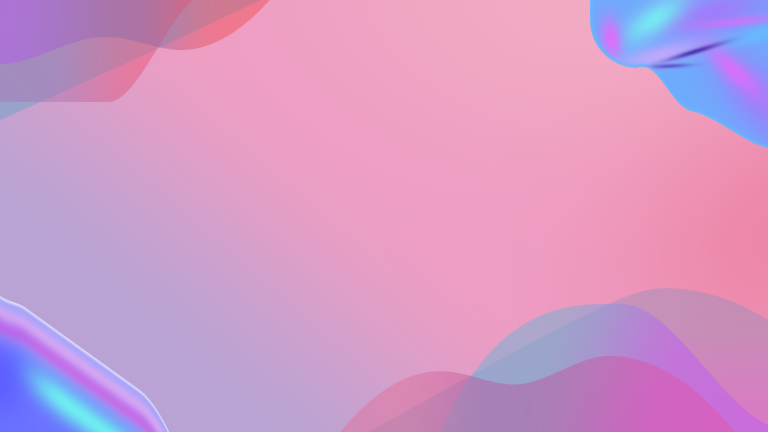
Give the GLSL for this background, as a Shadertoy shader.

```glsl
// Antialiased mask, positive inside
float cover(float f) {
    return clamp(0.5 + f / max(fwidth(f), 1e-5), 0.0, 1.0);
}

// Soft elliptical spot with its long axis at the given angle
float spot(vec2 p, vec2 centre, vec2 size, float angle) {
    float c = cos(angle), s = sin(angle);
    vec2 q = mat2(c, -s, s, c) * (p - centre) / size;
    return exp(-dot(q, q));
}

float band(float x, float centre, float width) {
    float q = (x - centre) / width;
    return exp(-q * q);
}

float sq(float x) { return x * x; }

vec3 backdrop(vec2 p) {
    float diagonal = dot(p, vec2(0.656, 0.755));
    vec3 col = mix(vec3(0.72, 0.64, 0.83), vec3(0.93, 0.615, 0.765), smoothstep(0.35, 1.0, diagonal));
    col = mix(col, vec3(0.955, 0.68, 0.765), 0.8 * spot(p, vec2(1.35, 0.98), vec2(0.6, 0.35), -0.2));
    return mix(col, vec3(0.93, 0.51, 0.64), 0.85 * spot(p, vec2(1.83, 0.46), vec2(0.4, 0.32), 0.5));
}

// Translucent sheets hanging from the upper left corner
vec3 upperWaves(vec3 col, vec2 p) {
    float x = p.x, depth = 1.0 - p.y;
    float slope = 0.278 - 0.443 * x - 0.03 * x * x;
    float shelf = 0.236 - 0.25 * smoothstep(0.25, 0.48, x);
    float swell = 0.148 - 0.062 * smoothstep(0.0, 0.24, x) + 0.03 * smoothstep(0.25, 0.42, x)
                - 2.7 * sq(max(x - 0.417, 0.0));
    vec3 shelfCol = mix(vec3(0.66, 0.46, 0.70), vec3(0.90, 0.34, 0.48), smoothstep(0.1, 0.33, x));
    vec3 swellCol = mix(vec3(0.70, 0.36, 0.92), vec3(0.56, 0.42, 0.66), smoothstep(0.0, 0.3, x));
    swellCol = mix(swellCol, vec3(0.94, 0.32, 0.36), smoothstep(0.3, 0.52, x));
    col = mix(col, vec3(0.38, 0.64, 0.78), 0.45 * cover(slope - depth));
    col = mix(col, shelfCol, 0.5 * cover(shelf - depth));
    return mix(col, swellCol, 0.5 * cover(swell - depth));
}

// Translucent hills rising from the lower right corner
vec3 lowerWaves(vec3 col, vec2 p) {
    float x = p.x, y = p.y;
    float d = x - 1.54;
    float back = 0.333 - (d < 0.0 ? 0.56 * (sqrt(d * d + 0.01) - 0.1) : 1.3 * d * d);
    float rise = sq(max(1.389 - x, 0.0));
    float middle = 0.296 - 1.3 * rise - 6.5 * rise * rise - 0.29 * smoothstep(1.44, 1.82, x);
    float front = 0.141 - 2.6 * sq(max(1.02 - x, 0.0)) - 0.031 * smoothstep(1.02, 1.19, x)
                + 0.066 * smoothstep(1.19, 1.41, x) - 2.1 * sq(max(x - 1.412, 0.0));
    vec3 backCol = mix(vec3(0.50, 0.56, 0.74), vec3(0.70, 0.28, 0.80), smoothstep(0.3, 0.0, y) * smoothstep(1.2, 1.7, x));
    vec3 middleCol = mix(vec3(0.47, 0.69, 0.83), vec3(0.74, 0.38, 0.94), smoothstep(1.25, 1.6, x - 0.3 * (y - 0.2)));
    vec3 frontCol = mix(vec3(0.89, 0.42, 0.58), vec3(0.73, 0.32, 0.60), smoothstep(0.9, 1.15, x));
    frontCol = mix(frontCol, vec3(0.88, 0.33, 0.63), smoothstep(1.2, 1.6, x));
    col = mix(col, backCol, 0.36 * cover(back - y));
    col = mix(col, middleCol, 0.55 * cover(middle - y));
    return mix(col, frontCol, 0.45 * cover(front - y));
}

// Iridescent drop in the lower left corner
vec3 cornerDrop(vec3 col, vec2 p) {
    float x = p.x;
    float top = 0.33 - 0.72 * x - 0.015 * (1.0 - smoothstep(0.0, 0.06, x)) - 9.5 * sq(max(x - 0.32, 0.0));
    float inner = 0.81 * (top - p.y);
    vec3 foil = mix(vec3(0.64, 0.64, 0.98), vec3(0.42, 0.45, 1.0), smoothstep(0.04, 0.12, inner));
    foil = mix(foil, vec3(0.88, 0.67, 0.95), 0.8 * band(inner, 0.032, 0.016));
    foil = mix(foil, vec3(0.79, 0.40, 0.90), 0.9 * band(inner, 0.057, 0.017));
    foil = mix(foil, vec3(0.43, 0.92, 0.94), band(inner, 0.125, 0.034) * smoothstep(0.0, 0.15, x));
    foil = mix(foil, vec3(0.36, 0.36, 1.0), 0.85 * spot(p, vec2(0.0, 0.12), vec2(0.055, 0.085), 0.0));
    foil = mix(foil, vec3(0.93, 0.91, 1.0), 0.85 * (1.0 - smoothstep(0.0, 0.009, inner)));
    return mix(col, foil, cover(top - p.y));
}

// Folded iridescent sheet in the upper right corner
vec3 foldedFoil(vec3 col, vec2 p) {
    float x = p.x, depth = 1.0 - p.y;
    vec2 q = vec2(1.476 - x, depth - 0.047);
    float box = 0.11 - length(max(q, 0.0));
    float lobe = 0.155 + 0.1 * smoothstep(1.49, 1.6, x) + 0.09 * smoothstep(1.58, 1.8, x) - depth;
    float inside = min(box + step(1.476, x), x > 1.476 ? lobe : box);

    vec3 violet = vec3(0.62, 0.49, 0.98), magenta = vec3(0.87, 0.43, 0.98);
    vec3 foil = vec3(0.43, 0.67, 0.99);
    foil = mix(foil, violet, spot(p, vec2(1.64, 0.97), vec2(0.15, 0.05), 0.2));
    foil = mix(foil, vec3(0.46, 0.91, 0.95), spot(p, vec2(1.515, 0.955), vec2(0.085, 0.034), 0.6));
    foil = mix(foil, magenta, spot(p, vec2(1.415, 0.91), vec2(0.024, 0.05), 0.15));
    foil = mix(foil, vec3(0.80, 0.66, 0.98), 0.85 * spot(p, vec2(1.53, 0.872), vec2(0.11, 0.024), 0.25));
    foil = mix(foil, magenta, 0.75 * spot(p, vec2(1.71, 0.95), vec2(0.10, 0.010), 0.1));
    foil = mix(foil, vec3(0.37, 0.78, 0.99), 0.7 * spot(p, vec2(1.74, 0.915), vec2(0.09, 0.018), 0.25));
    foil = mix(foil, violet, 0.9 * spot(p, vec2(1.76, 0.77), vec2(0.14, 0.065), -0.85));
    foil = mix(foil, magenta, 0.9 * spot(p, vec2(1.70, 0.835), vec2(0.085, 0.025), -0.75));
    // Dark creases
    foil = mix(foil, vec3(0.27, 0.16, 0.66), 0.9 * spot(p, vec2(1.61, 0.881), vec2(0.065, 0.006), 0.3));
    foil = mix(foil, vec3(0.32, 0.20, 0.72), 0.7 * spot(p, vec2(1.55, 0.847), vec2(0.045, 0.005), 0.05));
    // Bright rim
    foil = mix(foil, vec3(0.40, 0.72, 1.0), 0.8 * (1.0 - smoothstep(0.0, 0.014, inside)));
    return mix(col, foil, cover(inside));
}

void mainImage(out vec4 fragColor, in vec2 fragCoord) {
    // Height is 1; x is stretched to the 16:9 layout
    vec2 p = fragCoord / iResolution.xy * vec2(16.0 / 9.0, 1.0);
    vec3 col = backdrop(p);
    col = upperWaves(col, p);
    col = lowerWaves(col, p);
    col = cornerDrop(col, p);
    col = foldedFoil(col, p);
    fragColor = vec4(col, 1.0);
}
```
